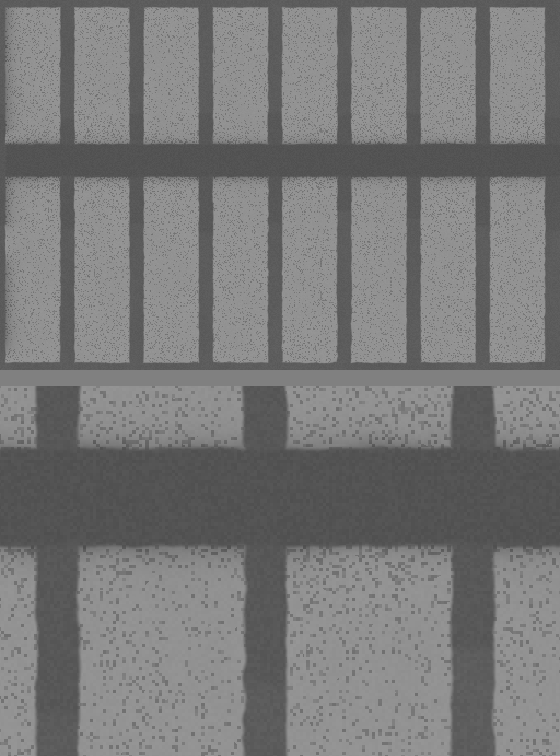
Top: the whole. Bottom: its middle third, enlarged.
Write a Shadertoy shader that draws this pattern.

```glsl
// Layout, in units of the canvas width
const float COLUMNS = 8.0;
const float PITCH = 0.1237;
const float FIRST_CENTER = 0.0583;
const float PANEL_HALF_WIDTH = 0.0492;
const vec2 LOWER_SPAN = vec2(0.0135, 0.3450);
const vec2 UPPER_SPAN = vec2(0.4035, 0.6475);
const float BEAM_Y = 0.3742;
const float BEAM_HALF = 0.0285;
const float BEAM_START = 0.011;

// Wear
const float EDGE_SOFTNESS = 0.0016;
const float EDGE_WOBBLE = 0.0034;
const float GRAIN_CELLS = 512.0;
const float SPECKLE_DENSITY = 0.13;
const float SHADOW_DEPTH = 0.0065;
const float GRIME_WIDTH = 0.011;

// Grey levels
const float PANEL_GREY = 0.575;
const float SPECKLE_GREY = 0.475;
const float BAR_GREY = 0.368;
const float BEAM_GREY = 0.328;
const float GLINT_GREY = 0.63;

float hash(vec2 p) {
    vec3 q = fract(vec3(p.xyx) * 0.1031);
    q += dot(q, q.yzx + 33.33);
    return fract((q.x + q.y) * q.z);
}

float valueNoise(vec2 p) {
    vec2 i = floor(p), f = fract(p);
    f = f * f * (3.0 - 2.0 * f);
    float low = mix(hash(i), hash(i + vec2(1, 0)), f.x);
    float high = mix(hash(i + vec2(0, 1)), hash(i + vec2(1, 1)), f.x);
    return mix(low, high, f.y);
}

float fbm(vec2 p) {
    float sum = 0.0, weight = 0.5;
    for (int i = 0; i < 3; i++) {
        sum += weight * valueNoise(p);
        p = p * 2.03 + 17.0;
        weight *= 0.5;
    }
    return sum / 0.875;
}

float boxDistance(vec2 p, vec2 halfSize) {
    vec2 d = abs(p) - halfSize;
    return length(max(d, 0.0)) + min(max(d.x, d.y), 0.0);
}

// 1 inside a shape, 0 outside
float cover(float distance, float softness) {
    float s = max(softness, 0.75 / iResolution.x);
    return 1.0 - smoothstep(-s, s, distance);
}

// Bars, darker where they meet the beam
float frameGrey(vec2 p, float grain) {
    float bar = floor((p.x - FIRST_CENTER) / PITCH);
    float side = step(BEAM_Y, p.y);
    float reach = BEAM_HALF + mix(0.06, 0.045, side)
                + 0.04 * (1.0 - side) * hash(vec2(bar + 5.0, 3.0))
                + 0.012 * hash(vec2(bar + 9.0, side + 11.0));
    float fromBeam = abs(p.y - BEAM_Y);
    float joint = cover(fromBeam - reach, 0.004);
    float edge = (valueNoise(p * 70.0) - 0.5) * 0.003;
    float beam = cover(fromBeam - BEAM_HALF + edge, 0.003)
               * smoothstep(-0.003, 0.003, p.x - BEAM_START + edge);

    float grey = BAR_GREY - 0.024 * (fbm(p * vec2(30.0, 14.0)) - 0.3);
    grey = mix(grey, BEAM_GREY + 0.016, 0.85 * joint);
    grey = mix(grey, BEAM_GREY, beam);
    return grey + 0.028 * (grain - 0.5) - 0.028 * step(0.9, grain);
}

// Pale panel with dark specks, beam shadow and grime on the left
float panelGrey(vec2 p, float grain, vec2 cell) {
    float patches = fbm(p * vec2(24.0, 18.0) + 40.0);
    float beamGap = max(abs(p.y - BEAM_Y) - BEAM_HALF, 0.0);
    float shadow = exp(-beamGap / SHADOW_DEPTH) * (0.45 + 0.7 * valueNoise(p * 45.0));

    float density = SPECKLE_DENSITY * (0.3 + 1.4 * patches)
                  + 0.16 * exp(-beamGap / 0.022);
    float speck = step(1.0 - density, hash(cell + 71.0));
    float speckGrey = SPECKLE_GREY + 0.07 * (grain - 0.5);

    float grey = PANEL_GREY + 0.016 * (grain - 0.5) + 0.02 * (patches - 0.5);
    grey = mix(grey, speckGrey, speck);

    float grimePatch = smoothstep(0.4, 0.65, valueNoise(vec2(3.0, p.y * 13.0)));
    float grime = grimePatch * exp(-max(p.x - 0.009, 0.0) / GRIME_WIDTH);
    grey -= 0.16 * clamp(shadow, 0.0, 1.0) + 0.13 * grime;

    float glint = cover(abs(p.x - 0.0105) - 0.0008, 0.0008);
    return mix(grey, GLINT_GREY, 0.5 * glint * (1.0 - grimePatch));
}

void mainImage(out vec4 fragColor, in vec2 fragCoord) {
    vec2 p = fragCoord / iResolution.x;
    vec2 cell = floor(p * GRAIN_CELLS);
    float grain = hash(cell);

    // Nearest panel in the two rows
    float column = clamp(round((p.x - FIRST_CENTER) / PITCH), 0.0, COLUMNS - 1.0);
    vec2 span = p.y < BEAM_Y ? LOWER_SPAN : UPPER_SPAN;
    vec2 center = vec2(FIRST_CENTER + column * PITCH, 0.5 * (span.x + span.y));
    vec2 halfSize = vec2(PANEL_HALF_WIDTH, 0.5 * (span.y - span.x));

    float d = boxDistance(p - center, halfSize);
    d += EDGE_WOBBLE * (fbm(p * 75.0) - 0.5);
    float panel = cover(d, EDGE_SOFTNESS);

    float grey = mix(frameGrey(p, grain), panelGrey(p, grain, cell), panel);
    fragColor = vec4(vec3(grey), 1.0);
}
```
